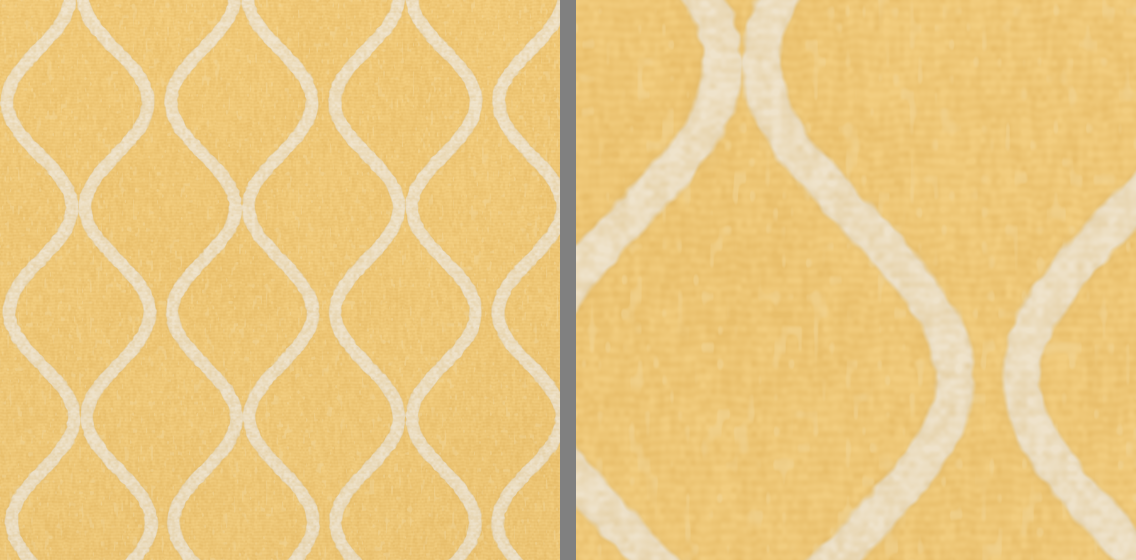
Left: the whole. Right: its middle third, enlarged.
This pattern is drawn by a Shadertoy shader. Its source:

```glsl
const float TAU = 6.2831853;

float hash(vec2 p) {
    return fract(sin(dot(p, vec2(127.1, 311.7))) * 43758.5453);
}

float valueNoise(vec2 p) {
    vec2 cell = floor(p);
    vec2 f = fract(p);
    f = f * f * (3.0 - 2.0 * f);
    float low = mix(hash(cell), hash(cell + vec2(1, 0)), f.x);
    float high = mix(hash(cell + vec2(0, 1)), hash(cell + vec2(1, 1)), f.x);
    return mix(low, high, f.y);
}

// Slight narrowing of the columns towards the bottom of the cloth
vec2 taperCloth(vec2 p, float pivot, float amount) {
    return vec2(pivot + (p.x - pivot) / (1.0 + amount * (p.y - 0.5)), p.y);
}

// Distance to mirrored cosine waves that pinch at the cell origin
float ogeeDistance(vec2 p, vec2 period, float pinch, float bulge) {
    float x = abs(p.x - period.x * round(p.x / period.x));
    float phase = TAU * p.y / period.y;
    float amplitude = 0.5 * (bulge - pinch);
    float wave = pinch + amplitude * (1.0 - cos(phase));
    float slope = amplitude * TAU / period.y * sin(phase);
    return abs(x - wave) / sqrt(1.0 + slope * slope);
}

// Fine horizontal ribs, shifted from thread to thread
float ribs(vec2 p, float rows) {
    float shift = valueNoise(p * vec2(110.0, 35.0));
    return sin(TAU * (p.y * rows + 0.55 * shift));
}

vec3 groundColor(vec2 p) {
    vec3 gold = vec3(0.912, 0.745, 0.415);
    vec3 straw = vec3(0.950, 0.805, 0.498);
    vec3 pale = vec3(0.945, 0.835, 0.590);
    float streak = valueNoise(p * vec2(230.0, 75.0));
    float grain = valueNoise(p * vec2(330.0, 240.0) + 17.0);
    float cloud = valueNoise(p * vec2(9.0, 6.0) + 5.0);
    float tone = 0.52 + 0.55 * (streak - 0.5) + 0.55 * (grain - 0.5)
               + 0.20 * (cloud - 0.5) + 0.13 * ribs(p, 170.0);
    vec3 color = mix(gold, straw, clamp(tone, 0.0, 1.0));
    float fleck = valueNoise(p * vec2(210.0, 100.0) + 61.0);
    return mix(color, pale, 0.55 * smoothstep(0.70, 0.95, fleck));
}

// Knotted cream yarn, darker between the stitches
vec3 yarnColor(vec2 p) {
    vec3 shade = vec3(0.905, 0.825, 0.665);
    vec3 cream = vec3(0.938, 0.890, 0.795);
    float knots = valueNoise(p * vec2(210.0, 185.0) + 33.0);
    float fibre = valueNoise(p * 330.0 + 81.0);
    float tone = 0.62 + 0.85 * (knots - 0.5) + 0.40 * (fibre - 0.5)
               + 0.08 * ribs(p, 170.0);
    return mix(shade, cream, clamp(tone, 0.0, 1.0));
}

void mainImage(out vec4 fragColor, in vec2 fragCoord) {
    vec2 uv = fragCoord / iResolution.y;
    float pixel = 1.0 / iResolution.y;

    // Ogee trellis
    vec2 period = vec2(0.2913, 0.3755);
    vec2 pinchPoint = vec2(0.724, 0.630);
    vec2 p = taperCloth(uv, pinchPoint.x, 0.016) - pinchPoint;
    float dist = ogeeDistance(p, period, 0.0115, 0.1255);

    // Stitched edge: small irregular steps
    float halfWidth = 0.0113;
    float wobble = (valueNoise(uv * 135.0 + 9.0) - 0.5) * 0.0030;
    float softness = max(0.0018, pixel);
    float edge = dist + wobble - halfWidth;
    float yarn = 1.0 - smoothstep(-softness, softness, edge);

    // Soft furrow where the raised yarn meets the ground
    float furrow = exp(-pow(edge / 0.0025, 2.0));
    vec3 color = mix(groundColor(uv), yarnColor(uv), yarn);
    color *= 1.0 - 0.018 * furrow;

    // Gentle light from above
    color *= 0.992 + 0.014 * uv.y;
    fragColor = vec4(color, 1.0);
}
```
